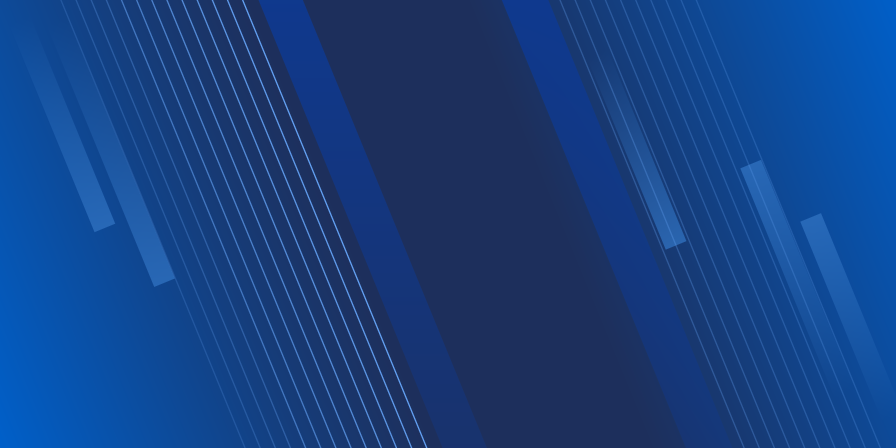
Write a WebGL 2 fragment shader that draws this background.

```glsl
#version 300 es
precision highp float;
// Slanted navy and blue backdrop: a dark diagonal core brightening outward,
// two translucent bands, two groups of thin parallel lines and fading bars.
// Everything is built in sheared coordinates aligned with the slant.
uniform vec2 u_resolution;
out vec4 fragColor;

const float SLANT = 0.411;          // sideways shift per unit of height
const vec3 NAVY = vec3(0.115, 0.185, 0.36);
const vec3 AZURE = vec3(0.0, 0.375, 0.79);
const vec3 BAND_BLUE = vec3(0.055, 0.225, 0.57);
const vec3 LINE_BLUE = vec3(0.40, 0.65, 0.98);
const vec3 BAR_BLUE = vec3(0.19, 0.45, 0.76);

// Smooth coverage of the interval lo..hi, softened by one pixel.
float interval(float v, float lo, float hi, float px) {
    float inside = min(v - lo, hi - v);
    return clamp(inside / px + 0.5, 0.0, 1.0);
}

// Dark core with a ramp towards both outer corners.
vec3 backdrop(float across) {
    float ramp = clamp((abs(across - 0.80) - 0.24) / 0.97, 0.0, 1.0);
    return mix(NAVY, AZURE, pow(ramp, 1.06));
}

// Evenly spaced thin lines; opacity runs from the first line to the last.
float lineGroup(float across, float first, float gap, float count,
                vec2 opacity, float px) {
    float index = clamp(round((across - first) / gap), 0.0, count - 1.0);
    float dist = abs(across - first - index * gap);
    float halfWidth = 0.0016;
    float cover = clamp((halfWidth - dist) / px + 0.5, 0.0, 1.0)
                * min(1.0, 2.0 * halfWidth / px + 0.25);
    return cover * mix(opacity.x, opacity.y, index / (count - 1.0));
}

// Bar with one crisp end; it fades upward (dir = -1) or downward (dir = 1).
float fadingBar(vec2 p, float left, float end, float dir, float len, float px) {
    float run = (p.y - end) * dir;
    float fade = clamp(1.0 - run / len, 0.0, 1.0);
    float cap = clamp(run / px + 0.5, 0.0, 1.0);
    return interval(p.x, left, left + 0.054, px) * cap * fade;
}

void main() {
    vec2 uv = gl_FragCoord.xy / u_resolution.y;
    float depth = 1.0 - uv.y;
    // x: where the slanted line meets the top edge; y: position along it.
    vec2 p = vec2(uv.x - SLANT * depth, depth + SLANT * uv.x);
    float px = sqrt(1.0 + SLANT * SLANT) / u_resolution.y;

    vec3 color = backdrop(p.x);

    // Wide bands, fading towards the bottom.
    float bands = interval(p.x, 0.577, 0.676, px) + interval(p.x, 1.120, 1.224, px);
    color = mix(color, BAND_BLUE, bands * mix(0.32, 0.92, uv.y));

    // Bars with crisp ends.
    float bars = fadingBar(p, -0.002, 0.605, -1.0, 0.54, px);
    bars += fadingBar(p, 0.081, 0.782, -1.0, 0.68, px);
    bars += fadingBar(p, 1.257, 1.168, -1.0, 0.50, px);
    bars += fadingBar(p, 1.498, 1.055, 1.0, 0.60, px);
    bars += fadingBar(p, 1.583, 1.229, 1.0, 0.52, px);
    color = mix(color, BAR_BLUE, bars * 0.75);

    // Thin lines: faint outer, bright inner on the left; faint on the right.
    float faint = lineGroup(p.x, 0.136, 0.0338, 4.0, vec2(0.20, 0.32), px);
    float bright = lineGroup(p.x, 0.2712, 0.0338, 9.0, vec2(0.55, 0.95), px);
    float side = lineGroup(p.x, 1.250, 0.0338, 10.0, vec2(0.30, 0.22), px);
    color = mix(color, LINE_BLUE, max(max(faint, bright), side));

    fragColor = vec4(color, 1.0);
}
```
